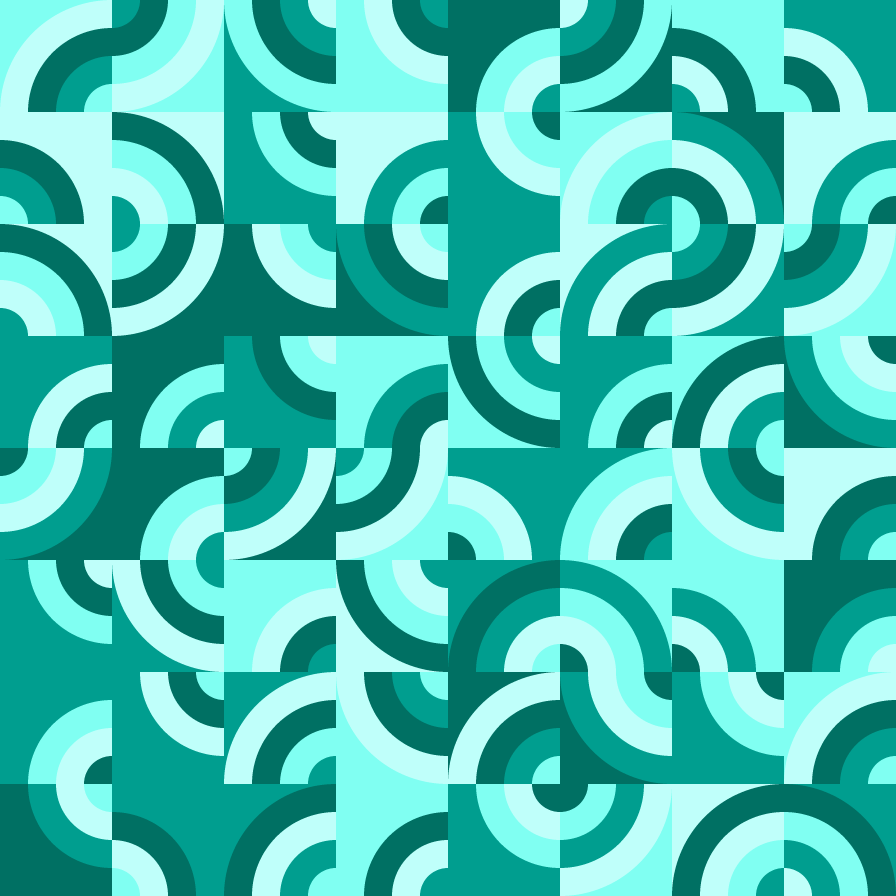
Reproduce this pattern procedurally as a three.js fragment shader.

```glsl
// An 8 by 8 grid of square tiles, each with concentric quarter rings around one corner.
// A hash per tile picks the corner, shuffles four greens over the rings and picks the
// ground; where ground and outer ring agree, only three rings show.

varying vec2 vUv;

float hash(vec2 cell, float salt) {
  vec3 q = fract(vec3(cell + 17.0, salt + 5.0) * vec3(0.1031, 0.2379, 0.0973));
  q += dot(q, q.yzx + 33.33);
  return fract((q.x + q.y) * q.z);
}

vec3 palette(float index) {
  vec3 dark = vec3(0.0, 0.44, 0.39);
  vec3 teal = vec3(0.0, 0.62, 0.56);
  vec3 aqua = vec3(0.5, 1.0, 0.95);
  vec3 pale = vec3(0.75, 1.0, 0.98);
  return index < 0.5 ? dark : index < 1.5 ? teal : index < 2.5 ? aqua : pale;
}

// Random order of the four colour indices, from the inner ring to the outer one
vec4 shuffledColours(vec2 cell) {
  vec4 order = vec4(0.0, 1.0, 2.0, 3.0);
  float last = hash(cell, 1.0) * 4.0;
  order = last < 1.0 ? order.wyzx : last < 2.0 ? order.xwzy : last < 3.0 ? order.xywz : order;
  float third = hash(cell, 2.0) * 3.0;
  order = third < 1.0 ? order.zyxw : third < 2.0 ? order.xzyw : order;
  return hash(cell, 3.0) < 0.5 ? order.yxzw : order;
}

vec3 tileColour(vec2 p) {
  vec2 cell = floor(p);
  vec4 order = shuffledColours(cell);

  // Ground: often the outer ring's colour, otherwise one of the inner three
  float pick = hash(cell, 4.0);
  float ground = pick < 0.36 ? order.w : pick < 0.62 ? order.x : pick < 0.82 ? order.y : order.z;

  // Quarter rings, each a quarter of a tile wide
  vec2 corner = step(0.5, vec2(hash(cell, 6.0), hash(cell, 7.0)));
  float ring = length(fract(p) - corner) * 4.0;
  float index = ring < 1.0 ? order.x
              : ring < 2.0 ? order.y
              : ring < 3.0 ? order.z
              : ring < 4.0 ? order.w : ground;
  return palette(index);
}

void main() {
  vec2 p = vUv * 8.0;
  vec2 across = dFdx(p);
  vec2 up = dFdy(p);

  // Average 4 by 4 samples per pixel to smooth ring and tile edges
  vec3 sum = vec3(0.0);
  for (int j = 0; j < 4; j++) {
    for (int i = 0; i < 4; i++) {
      vec2 offset = (vec2(float(i), float(j)) + 0.5) / 4.0 - 0.5;
      sum += tileColour(p + across * offset.x + up * offset.y);
    }
  }
  gl_FragColor = vec4(sum / 16.0, 1.0);
}
```
